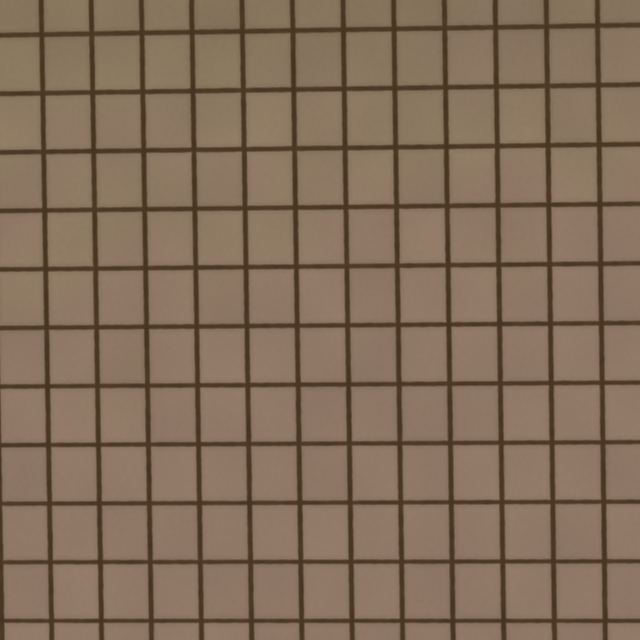
Give the GLSL for this pattern, as a three.js fragment shader.

```glsl
// Brown wall tiles in a slightly skewed grid with dark, soft-edged grout lines.

varying vec2 vUv;

// Grid: first line and spacing at the two opposite canvas edges
const vec2 COLUMN_START = vec2(0.0820, 0.0651);  // at bottom, top
const vec2 COLUMN_PITCH = vec2(0.0786, 0.0790);  // at bottom, top
const float ROW_START = 0.0299;
const vec2 ROW_PITCH = vec2(0.0915, 0.0931);     // at left, right
const float COLUMN_BOW = 0.013;

// Grout
const float COLUMN_HALF_WIDTH = 0.0038;
const vec2 ROW_HALF_WIDTH = vec2(0.0031, 0.0038); // at bottom, top
const float EDGE_SOFTNESS = 0.0021;
const float EDGE_WEAR = 0.0007;
const vec3 GROUT_COLUMN = vec3(0.285, 0.212, 0.135);
const vec3 GROUT_ROW = vec3(0.300, 0.222, 0.148);

// Tile
const vec3 TILE_WARM = vec3(0.564, 0.472, 0.402);
const vec3 TILE_OLIVE = vec3(0.555, 0.482, 0.382);
const float TILE_VARIATION = 0.016;
const float BLOTCH_AMOUNT = 0.035;
const float GRAIN_AMOUNT = 0.018;
const float RIM_SHADE = 0.055;
const float RIM_WIDTH = 0.013;

float hash(vec2 p) {
  vec3 q = fract(vec3(p.xyx) * 0.1031);
  q += dot(q, q.yzx + 33.33);
  return fract((q.x + q.y) * q.z);
}

vec2 gradient(vec2 cell) {
  float angle = 6.2832 * hash(cell);
  return vec2(cos(angle), sin(angle));
}

// Gradient noise, roughly -0.7 to 0.7
float noise(vec2 p) {
  vec2 i = floor(p);
  vec2 f = p - i;
  vec2 w = f * f * f * (f * (f * 6.0 - 15.0) + 10.0);
  float a = dot(gradient(i), f);
  float b = dot(gradient(i + vec2(1.0, 0.0)), f - vec2(1.0, 0.0));
  float c = dot(gradient(i + vec2(0.0, 1.0)), f - vec2(0.0, 1.0));
  float d = dot(gradient(i + 1.0), f - 1.0);
  return mix(mix(a, b, w.x), mix(c, d, w.x), w.y);
}

float lineMask(float dist, float halfWidth) {
  return 1.0 - smoothstep(halfWidth - EDGE_SOFTNESS, halfWidth + EDGE_SOFTNESS, dist);
}

vec3 tileColor(vec2 uv, vec2 cell, float rimDistance) {
  // Olive cast towards the top left, broken up by soft blotches
  float blotch = noise(uv * 7.0 + 20.0);
  float olive = smoothstep(0.35, 1.15, uv.y + 0.25 * (0.5 - uv.x) + 0.4 * blotch);
  vec3 color = mix(TILE_WARM, TILE_OLIVE, olive);

  // Tone per tile, uneven surface and fine slanted grain
  float grain = noise(mat2(0.8, 0.6, -0.6, 0.8) * uv * vec2(150.0, 110.0));
  float tone = TILE_VARIATION * (2.0 * hash(cell + 40.0) - 1.0);
  tone += BLOTCH_AMOUNT * noise(uv * 11.0 + 5.0) + GRAIN_AMOUNT * grain;

  // Rounded rim, and dimmer light along the top
  tone -= RIM_SHADE * (1.0 - smoothstep(0.003, RIM_WIDTH, rimDistance));
  tone -= 0.05 * smoothstep(0.75, 1.0, uv.y);
  return color * (1.0 + tone);
}

void main() {
  vec2 uv = vUv;

  // Skewed grid coordinates: one unit per tile, lines on whole numbers
  vec2 pitch = vec2(mix(COLUMN_PITCH.x, COLUMN_PITCH.y, uv.y),
                    mix(ROW_PITCH.x, ROW_PITCH.y, uv.x));
  vec2 start = vec2(mix(COLUMN_START.x, COLUMN_START.y, uv.y), ROW_START);
  vec2 bowed = uv + vec2(COLUMN_BOW * uv.x * (1.0 - uv.x), 0.0);
  vec2 grid = (bowed - start) / pitch;
  vec2 lineDistance = abs(fract(grid + 0.5) - 0.5) * pitch;

  // Grout with slightly ragged edges
  float wear = EDGE_WEAR * noise(uv * 90.0);
  float columnLine = lineMask(lineDistance.x, COLUMN_HALF_WIDTH + wear);
  float rowLine = lineMask(lineDistance.y, mix(ROW_HALF_WIDTH.x, ROW_HALF_WIDTH.y, uv.y) + wear);
  float groutTone = 1.0 + 0.10 * noise(uv * 45.0 + 9.0);

  vec3 color = tileColor(uv, floor(grid), min(lineDistance.x, lineDistance.y));
  color = mix(color, GROUT_ROW * groutTone, rowLine);
  color = mix(color, GROUT_COLUMN * groutTone, columnLine);
  gl_FragColor = vec4(color, 1.0);
}
```
